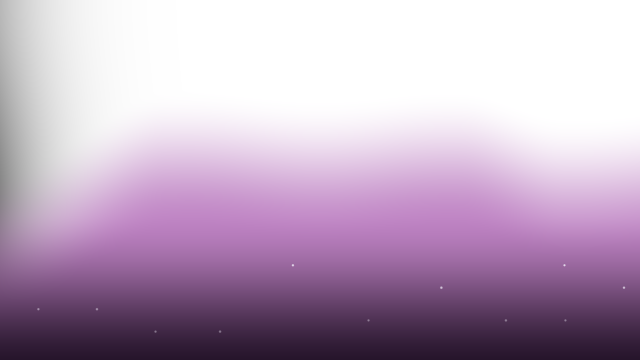
A WebGL 2 fragment shader for this background:

```glsl
#version 300 es
precision highp float;
// Violet mist fading into white, with a grey left shade and faint stars near the dark ground.

uniform vec2 u_resolution;
out vec4 outColor;

const vec3 WHITE = vec3(1.0);
const vec3 VIOLET = vec3(0.745, 0.51, 0.765);
const vec3 NIGHT = vec3(0.12, 0.06, 0.14);
const vec3 STARLIGHT = vec3(0.94, 0.92, 0.97);
const float HALF_PI = 1.570796;
const int STAR_COUNT = 11;

float hash(float n) {
    return fract(sin(n * 127.1) * 43758.5453);
}

// Vertical offset of the mist's upper edge
float mistOffset(float x) {
    float wave = 0.012 * cos((x - 0.3) * 15.7);
    float leftDrop = 0.24 * (1.0 - smoothstep(-0.05, 0.26, x));
    float rightDrop = 0.05 * smoothstep(0.72, 0.88, x);
    return wave - leftDrop - rightDrop;
}

// Bright sky, darkened toward the left border
vec3 skyColor(vec2 uv) {
    float depth = mix(0.5, 0.28, smoothstep(0.35, 1.0, uv.y));
    float falloff = exp(-uv.x / 0.09 - pow(uv.x / 0.2, 2.0));
    return WHITE * (1.0 - depth * falloff);
}

vec3 background(vec2 uv) {
    float edge = mistOffset(uv.x);
    float clear = smoothstep(0.34 + edge, 0.74 + edge, uv.y);
    vec3 color = mix(VIOLET, skyColor(uv), clear);
    return mix(NIGHT, color, smoothstep(-0.06, 0.41, uv.y));
}

// Stars run from left to right; later ones alternate between two rows
vec2 starPosition(float i) {
    float late = step(3.5, i);
    float odd = mod(i, 2.0);
    float bulge = smoothstep(2.0, 7.0, i) * (1.0 - smoothstep(8.0, 9.0, i));
    float sway = 0.044 * sin((i + 0.5) * HALF_PI) * (1.0 - late * odd);
    float row = 0.11 + 0.122 * late * (1.0 - odd);
    return vec2(0.06 + 0.0915 * i + 0.09 * bulge, row + sway);
}

float starGlow(vec2 offset, float radius) {
    return 1.0 - smoothstep(0.15 * radius, radius, length(offset));
}

float stars(vec2 uv, float aspect) {
    float glow = 0.0;
    for (int k = 0; k < STAR_COUNT; k++) {
        float i = float(k);
        vec2 center = starPosition(i);
        float brightness = mix(0.4, 0.85, smoothstep(0.1, 0.25, center.y));
        float radius = mix(0.0048, 0.006, hash(i + 1.0));
        vec2 offset = (uv - center) * vec2(aspect, 1.0);
        glow = max(glow, brightness * starGlow(offset, radius));
    }
    return glow;
}

void main() {
    vec2 uv = gl_FragCoord.xy / u_resolution;
    float aspect = u_resolution.x / u_resolution.y;
    vec3 color = mix(background(uv), STARLIGHT, stars(uv, aspect));
    outColor = vec4(color, 1.0);
}
```
